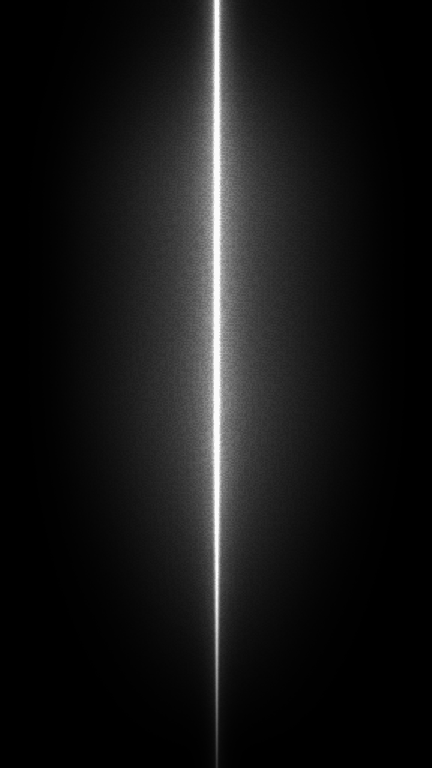
This background is drawn by a Shadertoy shader. Its source:

```glsl
// A vertical beam of white light with a soft grainy halo, tapering into darkness below.
#define BEAM_X 0.502
#define CORE_WIDTH 0.0068
#define HALO_WIDTH 0.037
#define GLOW_WIDTH 0.235
#define CORE_LEVEL 0.65
#define HALO_LEVEL 0.50
#define GLOW_LEVEL 0.235
#define GRAIN_CELLS 288.0
#define GRAIN_AMOUNT 0.22

float hash(vec2 p) {
    return fract(sin(dot(p, vec2(127.1, 311.7))) * 43758.5453);
}

// Smooth value noise, used for faint clouding of the halo
float valueNoise(vec2 p) {
    vec2 cell = floor(p), f = fract(p);
    f = f * f * (3.0 - 2.0 * f);
    float low = mix(hash(cell), hash(cell + vec2(1.0, 0.0)), f.x);
    float high = mix(hash(cell + vec2(0.0, 1.0)), hash(cell + 1.0), f.x);
    return mix(low, high, f.y);
}

float gaussian(float d, float width) {
    return exp(-d * d / (width * width));
}

void mainImage(out vec4 fragColor, in vec2 fragCoord) {
    vec2 uv = fragCoord / iResolution.xy;
    vec2 p = fragCoord / iResolution.x;
    float d = abs(uv.x - BEAM_X);

    // Vertical envelopes: rise from the foot, pinch at the top
    float rise = smoothstep(0.0, 0.52, uv.y);
    float pinch = smoothstep(0.72, 1.02, uv.y);

    // Broad ambient glow
    float glowWidth = GLOW_WIDTH * mix(0.65, 1.0, rise) * (1.0 - 0.2 * pinch);
    float glow = GLOW_LEVEL * rise * (1.0 - 0.75 * pinch) * gaussian(d, glowWidth);

    // Tight halo around the beam
    float haloWidth = HALO_WIDTH * mix(0.4, 1.0, rise) * (1.0 - 0.45 * pinch);
    float halo = HALO_LEVEL * mix(0.12, 1.0, rise) * exp(-d / haloWidth);
    halo *= 0.94 + 0.12 * valueNoise(p * vec2(60.0, 25.0));

    // Bright core, thinning towards the foot
    float coreWidth = CORE_WIDTH * mix(0.45, 1.0, smoothstep(0.0, 0.42, uv.y));
    float core = CORE_LEVEL * smoothstep(-0.1, 0.25, uv.y) * gaussian(d, coreWidth);

    // Fine grain in the scattered light
    float grain = 1.0 + GRAIN_AMOUNT * (hash(floor(p * GRAIN_CELLS)) - 0.5);
    float light = (glow + halo) * grain + core;

    // Fade out the side margins
    light *= smoothstep(0.5, 0.3, d);
    fragColor = vec4(vec3(clamp(light, 0.0, 0.98)), 1.0);
}
```
